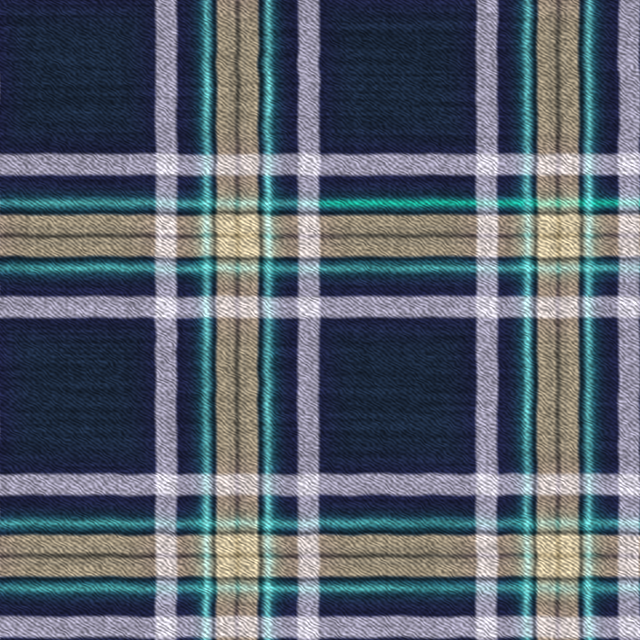
Reproduce this texture procedurally as a Shadertoy shader.

```glsl
const vec2 PERIOD = vec2(0.501, 0.5);
const vec2 BAND_CENTRE = vec2(0.371, 0.6315);

const vec3 NAVY = vec3(0.105, 0.155, 0.230);
const vec3 INDIGO = vec3(0.115, 0.120, 0.245);
const vec3 WHITE_DYE = vec3(0.54, 0.52, 0.55);
const vec3 TAN_DYE = vec3(0.55, 0.47, 0.31);
const vec3 BROWN_DYE = vec3(0.24, 0.18, 0.06);
const vec3 GLOW_DYE = vec3(0.0, 0.17, 0.15);
const vec3 WARP_TEAL = vec3(0.30, 0.48, 0.47);
const vec3 WEFT_TEAL = vec3(0.17, 0.32, 0.30);
const vec3 GREEN_DYE = vec3(0.0, 0.42, 0.28);

float hash(vec2 p) {
    vec3 q = fract(p.xyx * 0.1031);
    q += dot(q, q.yzx + 33.33);
    return fract((q.x + q.y) * q.z);
}

float noise(vec2 p) {
    vec2 cell = floor(p);
    vec2 f = fract(p);
    f = f * f * (3.0 - 2.0 * f);
    float low = mix(hash(cell), hash(cell + vec2(1.0, 0.0)), f.x);
    float high = mix(hash(cell + vec2(0.0, 1.0)), hash(cell + 1.0), f.x);
    return mix(low, high, f.y);
}

float stripe(float d, float centre, float halfWidth, float softness) {
    return 1.0 - smoothstep(halfWidth - softness, halfWidth + softness, abs(d - centre));
}

float bell(float d, float centre, float width) {
    float t = (d - centre) / width;
    return exp(-t * t);
}

// Signed distance to the nearest band centre on each axis
vec2 bandOffset(vec2 uv) {
    return mod(uv - BAND_CENTRE + 0.5 * PERIOD, PERIOD) - 0.5 * PERIOD;
}

// Dye across one mirrored set of stripes
vec3 stripeDye(float d, vec3 teal, float tealCentre) {
    vec3 tan_ = mix(TAN_DYE, BROWN_DYE, bell(d, 0.0, 0.0045));
    tan_ *= 1.0 - 0.10 * bell(d, 0.012, 0.003);
    vec3 dye = tan_ * stripe(d, 0.0, 0.0325, 0.0035);
    dye += teal * bell(d, tealCentre, 0.0062);
    dye += GLOW_DYE * bell(d, 0.050, 0.015) * smoothstep(0.029, 0.036, d);
    dye += WHITE_DYE * stripe(d, 0.1113, 0.0165, 0.0035);
    return dye;
}

// Dark seam between the tan and teal stripes
float seam(float d) {
    return 1.0 - 0.30 * bell(d, 0.0365, 0.003);
}

vec3 ground(vec2 d) {
    vec2 edge = vec2(bell(d.x, 0.108, 0.045), bell(d.y, 0.108, 0.045));
    return mix(NAVY, INDIGO, max(edge.x, edge.y));
}

// Diagonal ribs, falling to the right, broken into short yarns
float twill(vec2 uv) {
    float wobble = noise(uv * vec2(90.0, 110.0)) - 0.5;
    float rib = cos(6.28318 * (dot(uv, vec2(105.0, 150.0)) + 0.8 * wobble));
    float yarn = noise(uv * vec2(240.0, 330.0)) - 0.5;
    return 0.17 * rib + 0.34 * yarn;
}

void mainImage(out vec4 fragColor, in vec2 fragCoord) {
    vec2 uv = fragCoord / iResolution.xy;

    // Slight waviness of the threads
    vec2 drift = vec2(noise(uv * vec2(5.0, 40.0)), noise(uv * vec2(40.0, 5.0) + 17.0)) - 0.5;
    vec2 offset = bandOffset(uv + 0.003 * drift);
    vec2 d = abs(offset);

    // Uneven dye along the teal threads, with one greener run of weft
    float warpFade = mix(0.75, 1.15, noise(uv * vec2(9.0, 14.0) + 5.0));
    float weftFade = mix(0.65, 1.20, noise(uv * vec2(12.0, 9.0) + 31.0));
    float greenRun = smoothstep(0.44, 0.53, uv.x) * stripe(uv.y, 0.68, 0.022, 0.01);
    vec3 weftTeal = mix(WEFT_TEAL * weftFade, GREEN_DYE, greenRun);

    // Warp and weft lighten each other where they cross
    vec3 warp = stripeDye(d.x, WARP_TEAL * warpFade, 0.0480);
    vec3 weft = stripeDye(d.y, weftTeal, 0.0510);
    vec3 color = 1.0 - (1.0 - ground(d)) * (1.0 - warp) * (1.0 - weft);
    color *= seam(d.x) * seam(d.y);

    // Streaks along both thread directions
    float weftStreak = noise(uv * vec2(7.0, 230.0)) - 0.5;
    float warpStreak = noise(uv * vec2(230.0, 7.0) + 53.0) - 0.5;
    float light = smoothstep(0.2, 0.6, color.g);
    color *= 1.0 + mix(0.32, 0.10, light) * weftStreak + 0.10 * warpStreak;

    color *= 1.0 + twill(uv) * mix(1.15, 1.0, light);
    fragColor = vec4(clamp(color, 0.0, 1.0), 1.0);
}
```
